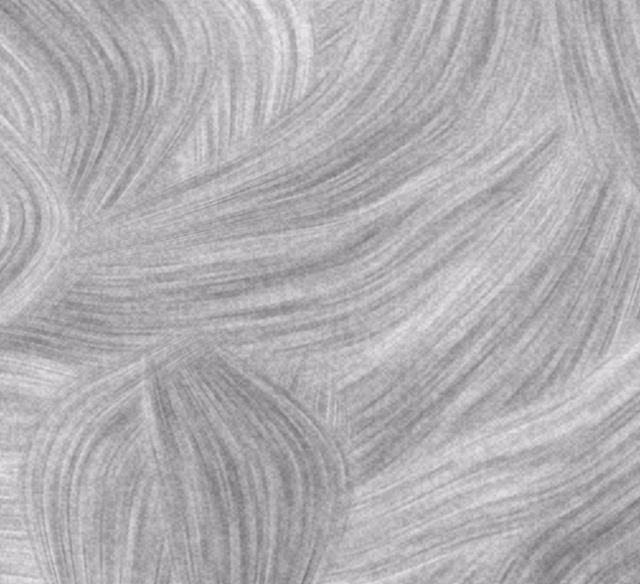
A WebGL 1 fragment shader for this background:

```glsl
precision highp float;
// Silvery brushed surface: overlapping curved sweeps of fine strands in soft greys.
uniform vec2 u_resolution;

float hash(vec2 p) {
  return fract(sin(dot(p, vec2(127.1, 311.7))) * 43758.547);
}

float noise(vec2 p) {
  vec2 cell = floor(p);
  vec2 f = fract(p);
  f = f * f * (3.0 - 2.0 * f);
  float low = mix(hash(cell), hash(cell + vec2(1.0, 0.0)), f.x);
  float high = mix(hash(cell + vec2(0.0, 1.0)), hash(cell + vec2(1.0)), f.x);
  return mix(low, high, f.y);
}

// Noise stretched along a strand, centred on zero.
float streak(float across, float along, float density, float seed) {
  return noise(vec2(across * density + seed, along * 6.0 + seed)) - 0.5;
}

// Lays one sweep over the shade beneath it.
// bend: asymptotic slope and roundness of the curved spine.
// size: half width, taper along the spine, pinch of both tips, half length.
float paintSweep(float under, vec2 p, vec2 centre, float degrees, vec2 bend,
                 vec4 size, float tone) {
  float angle = radians(degrees);
  vec2 dir = vec2(cos(angle), sin(angle));
  vec2 d = p - centre;
  float along = dot(d, dir);
  float across = dot(d, vec2(-dir.y, dir.x));

  // Strand coordinate: straighten the curve, then undo taper and pinch.
  across -= bend.x * (length(vec2(along, bend.y)) - bend.y);
  float widening = 1.0 + size.y * along - size.z * along * along;
  float side = across / (size.x * clamp(widening, 0.2, 2.5));
  float strand = side * size.x;
  float seed = floor(hash(centre) * 90.0) + 7.0;

  float broad = streak(strand, along * 0.6, 20.0, seed);
  float medium = streak(strand, along, 68.0, seed + 11.0);
  float fine = streak(strand, along * 2.0, 165.0, seed + 23.0);

  // Strands blend together where they crowd into a tip.
  float open = smoothstep(0.1, 0.8, widening);
  float strands = 0.08 * broad + open * (0.115 * medium + 0.16 * fine);

  // Brighter margins where neighbouring sweeps meet.
  float rim = max(smoothstep(0.4, 1.0, abs(side)), 0.8 * (1.0 - open));
  float shade = tone + 0.075 * rim + strands;

  // Feathered sides and tips
  float sides = 1.0 - smoothstep(0.78, 1.02, abs(side) + 0.08 * medium);
  float ends = 1.0 - smoothstep(0.62, 1.0, abs(along) / size.w + 0.08 * medium);
  float tip = smoothstep(0.15, 0.35, widening);
  return mix(under, shade, sides * ends * tip);
}

float brushedShade(vec2 p) {
  // Pale ground and the long central band
  float g = paintSweep(0.74, p, vec2(0.57, 0.50), 20.0, vec2(0.5, 0.3), vec4(1.5, 0.0, 0.0, 4.0), 0.74);
  g = paintSweep(g, p, vec2(0.57, 0.50), 20.0, vec2(0.5, 0.3), vec4(0.17, 0.4, 0.0, 2.0), 0.665);

  // Upper folds
  g = paintSweep(g, p, vec2(0.41, 0.90), 110.0, vec2(0.7, 0.12), vec4(0.15, 1.5, 0.0, 0.31), 0.775);
  g = paintSweep(g, p, vec2(0.19, 0.84), 98.0, vec2(0.9, 0.10), vec4(0.22, 1.8, 0.0, 0.46), 0.69);
  g = paintSweep(g, p, vec2(0.70, 0.825), 50.0, vec2(0.85, 0.3), vec4(0.165, 1.25, 0.0, 0.95), 0.67);

  // Folds entering from the left and right
  g = paintSweep(g, p, vec2(0.0, 0.63), 90.0, vec2(1.1, 0.08), vec4(0.15, 0.0, 0.0, 0.38), 0.69);
  g = paintSweep(g, p, vec2(1.11, 0.765), 118.0, vec2(-0.5, 0.15), vec4(0.15, 0.0, 0.0, 0.8), 0.665);

  // Lower right fan and the band beneath it
  g = paintSweep(g, p, vec2(0.90, 0.33), 52.0, vec2(0.35, 0.2), vec4(0.25, -1.0, 0.0, 0.46), 0.69);
  g = paintSweep(g, p, vec2(0.857, 0.157), 25.0, vec2(0.3, 0.3), vec4(0.11, 0.5, 0.0, 0.85), 0.72);

  // Dark leaf with a denser right half, and the corner fold
  g = paintSweep(g, p, vec2(0.29, 0.15), 66.0, vec2(-0.35, 0.15), vec4(0.30, 0.0, 5.5, 0.36), 0.65);
  g = paintSweep(g, p, vec2(0.43, 0.17), 102.0, vec2(0.4, 0.1), vec4(0.18, 0.0, 8.0, 0.30), 0.605);
  g = paintSweep(g, p, vec2(1.0, 0.0), 47.0, vec2(-0.5, 0.15), vec4(0.15, 0.0, 0.0, 0.5), 0.60);
  return g;
}

void main() {
  vec2 p = gl_FragCoord.xy / u_resolution.y;

  // A slow wobble keeps the curves from looking ruled.
  vec2 wobble = vec2(noise(p * 5.0), noise(p * 5.0 + 31.0)) - 0.5;
  float shade = brushedShade(p + 0.03 * wobble);

  // Cloudy light and fine metallic grain
  shade += 0.07 * (noise(p * 4.0 + 17.0) - 0.5);
  shade += 0.10 * (noise(p * 230.0) - 0.5) + 0.05 * (noise(p * 110.0) - 0.5);

  shade = clamp(shade, 0.48, 0.90);
  gl_FragColor = vec4(shade + 0.003, shade - 0.007, shade + 0.003, 1.0);
}
```
